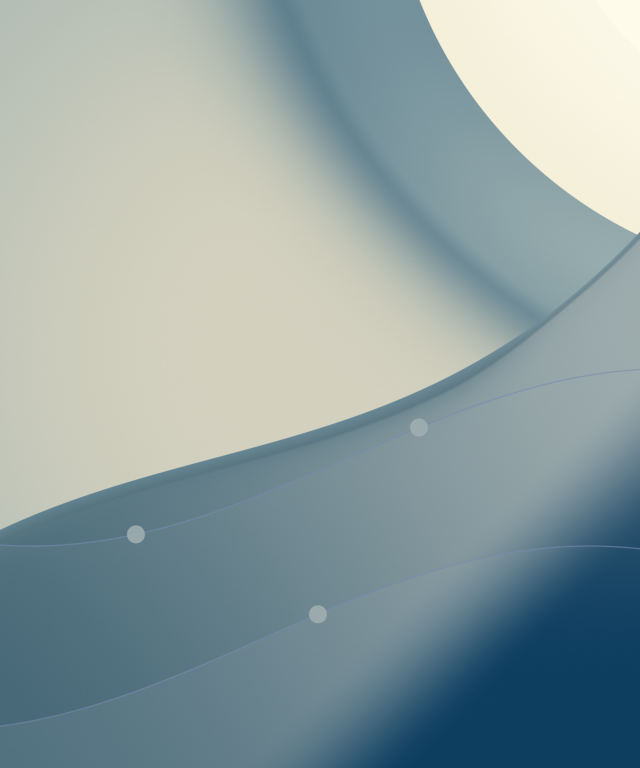
Give the GLSL for this background, as a WebGL 2 fragment shader.

```glsl
#version 300 es
precision highp float;
// Cream dome behind soft blue arcs, above a curved slope with thin waves and beads.

uniform vec2 u_resolution;
out vec4 outColor;

// Lengths are fractions of the canvas height.
const vec2 SUN_CENTER = vec2(1.080, 1.211);
const float SUN_RADIUS = 0.574;
const float CORE_RADIUS = 0.371;
const vec2 ARC_CENTER = vec2(1.168, 1.299);
const float ARC_RADIUS = 0.851;
const float FADE_HIGH = 0.078;
const float FADE_LOW = 0.062;
const vec2 GLOW_CENTER = vec2(0.43, 0.55);

// Waves: mean height, amplitude, frequency, x of the middle.
const vec4 UPPER_WAVE = vec4(0.4045, 0.1155, 3.785, 0.455);
const vec4 LOWER_WAVE = vec4(0.169, 0.120, 3.70, 0.343);
const float LINE_WIDTH = 0.0016;
const float BEAD_RADIUS = 0.0117;
const vec3 BEAD_X = vec3(0.177, 0.5456, 0.414);

const vec3 WALL_EDGE = vec3(0.675, 0.725, 0.70);
const vec3 WALL_GLOW = vec3(0.825, 0.815, 0.745);
const vec3 ARC_DARK = vec3(0.375, 0.50, 0.555);
const vec3 BAND_TOP = vec3(0.455, 0.57, 0.61);
const vec3 BAND_LOW = vec3(0.60, 0.68, 0.685);
const vec3 SUN_EDGE = vec3(0.96, 0.94, 0.855);
const vec3 SUN_CORE = vec3(0.985, 0.97, 0.905);
const vec3 SLOPE_LEFT = vec3(0.265, 0.40, 0.46);
const vec3 SLOPE_RIGHT = vec3(0.62, 0.675, 0.68);
const vec3 RIM_COLOR = vec3(0.36, 0.475, 0.525);
const vec3 DEEP_HIGH = vec3(0.21, 0.35, 0.445);
const vec3 DEEP_LOW = vec3(0.05, 0.24, 0.375);
const vec3 VEIL_COLOR = vec3(0.62, 0.67, 0.71);
const vec3 LINE_COLOR = vec3(0.47, 0.54, 0.69);
const vec3 BEAD_COLOR = vec3(0.62, 0.68, 0.69);
const float GRAIN = 0.003;

float hash(vec2 p) {
    vec3 q = fract(p.xyx * 0.1031);
    q += dot(q, q.yzx + 33.33);
    return fract((q.x + q.y) * q.z);
}

// Coverage of the region where d is negative.
float inside(float d, float aa) {
    return 1.0 - smoothstep(-aa, aa, d);
}

float waveHeight(vec4 w, float x) {
    return w.x + w.y * sin(w.z * (x - w.w));
}

// Signed distance to a wave, positive above it.
float waveDistance(vec4 w, vec2 p) {
    float slope = w.y * w.z * cos(w.z * (p.x - w.w));
    return (p.y - waveHeight(w, p.x)) / sqrt(1.0 + slope * slope);
}

// Depth below the rim of the slope, negative above it.
float slopeDepth(vec2 p) {
    float x = p.x;
    float rim = 0.31 + x * (0.47 + x * (-0.724 + x * 0.863));
    float gradient = 0.47 + x * (-1.448 + x * 2.589);
    return (rim - p.y) / sqrt(1.0 + gradient * gradient);
}

vec3 backdrop(vec2 p, float aa) {
    // Warm wall, then the shadow thrown outward by the arc
    float glow = exp(-2.8 * dot(p - GLOW_CENTER, p - GLOW_CENTER));
    vec3 color = mix(WALL_EDGE, WALL_GLOW, smoothstep(0.1, 0.95, glow));
    float arc = length(p - ARC_CENTER) - ARC_RADIUS;
    float descent = smoothstep(1.0, 0.6, p.y);
    vec3 shade = mix(ARC_DARK, BAND_LOW, 0.25 * descent);
    float reach = max(arc, 0.0) / mix(FADE_HIGH, FADE_LOW, descent);
    color = mix(color, shade, exp(-pow(reach, 1.5)));

    // Band between the arc and the sun
    vec3 band = mix(BAND_TOP, BAND_LOW, descent);
    float lift = 0.6 * smoothstep(0.006, -0.025, arc) + 0.4 * smoothstep(0.0, -0.12, arc);
    color = mix(color, band, lift);

    // Sun disc with a brighter core
    float sun = length(p - SUN_CENTER);
    vec3 disc = mix(SUN_CORE, SUN_EDGE, smoothstep(CORE_RADIUS, SUN_RADIUS, sun));
    disc += 0.014 * inside(sun - CORE_RADIUS, aa);
    return mix(color, disc, inside(sun - SUN_RADIUS, aa));
}

vec3 slopeColor(vec2 p, float depth, float aa) {
    float t = p.x + 0.5 * p.y;
    vec3 color = mix(SLOPE_LEFT, SLOPE_RIGHT, smoothstep(-0.08, 1.2, t));
    float upper = waveDistance(UPPER_WAVE, p);
    float lower = waveDistance(LOWER_WAVE, p);

    // Rim strip and the shadow beneath it
    float farEnd = smoothstep(0.58, 0.76, p.x);
    float thickness = mix(0.016, 0.006, farEnd);
    float shadow = exp(-max(depth - thickness, 0.0) / 0.018);
    color = mix(color, RIM_COLOR, shadow * mix(0.6, 0.15, farEnd));
    float strip = inside(depth - thickness, 0.0025);
    color = mix(color, RIM_COLOR * mix(1.14, 0.92, depth / thickness), 0.65 * strip);

    // Deep blue diagonal, then veils under the waves
    float deep = smoothstep(1.31, 1.54, p.x + 1.0 - p.y);
    vec3 blue = mix(DEEP_LOW, DEEP_HIGH, smoothstep(0.12, 0.46, p.y));
    color = mix(color, blue, deep);
    color = mix(color, VEIL_COLOR, 0.08 * inside(upper, aa) * exp(upper * 8.0));
    color = mix(color, VEIL_COLOR, 0.15 * (1.0 - deep) * inside(lower, aa));
    float line = min(abs(upper), abs(lower)) - 0.5 * LINE_WIDTH;
    return mix(color, LINE_COLOR, 0.65 * inside(line, aa));
}

void main() {
    vec2 p = gl_FragCoord.xy / u_resolution.y;
    float aa = 0.8 / u_resolution.y;
    float depth = slopeDepth(p);
    vec3 color = mix(backdrop(p, aa), slopeColor(p, depth, aa), inside(-depth, aa));

    // Beads riding the waves
    for (int i = 0; i < 3; i++) {
        float height = i < 2 ? waveHeight(UPPER_WAVE, BEAD_X[i]) : waveHeight(LOWER_WAVE, BEAD_X[i]);
        float bead = length(p - vec2(BEAD_X[i], height)) - BEAD_RADIUS;
        color = mix(color, BEAD_COLOR, 0.9 * inside(bead, aa));
    }

    color += GRAIN * (hash(floor(p * 512.0)) - 0.5);
    outColor = vec4(clamp(color, 0.0, 1.0), 1.0);
}
```
